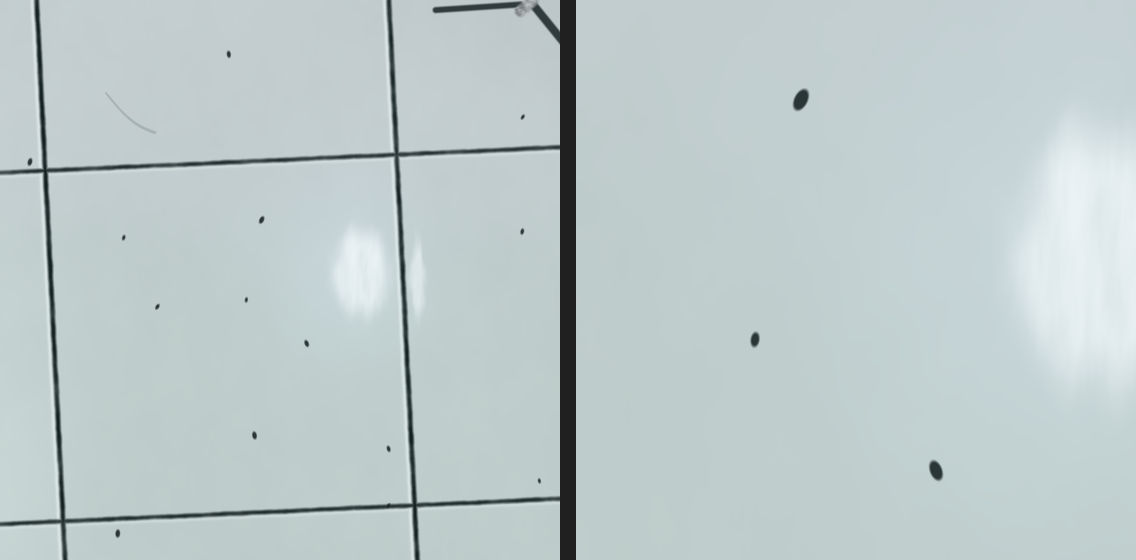
Left, the full canvas; right, a detail of the centre.
This texture is drawn by a Shadertoy shader. Its source:

```glsl
// Glossy pale floor tiles with dark, slightly tilted joints, a lamp reflection, specks and a scratch.

float hash(vec2 p) {
    return fract(sin(dot(p, vec2(127.1, 311.7))) * 43758.55);
}

// Layered sines for soft staining and wavering edges
float waves(vec2 p) {
    float sum = 0.0, gain = 0.5;
    for (int i = 0; i < 4; i++) {
        sum += gain * sin(p.x + 1.3 * sin(p.y)) * sin(p.y + 0.7 * sin(p.x));
        p = mat2(1.5, 1.1, -1.1, 1.5) * p + 2.3;
        gain *= 0.55;
    }
    return sum;
}

float segment(vec2 p, vec2 a, vec2 b) {
    vec2 ab = b - a;
    return length(p - a - ab * clamp(dot(p - a, ab) / dot(ab, ab), 0.0, 1.0));
}

// Soft-edged ellipse, 1 at its middle
float glow(vec2 p, vec2 centre, vec2 size) {
    vec2 q = (p - centre) / size;
    return exp(-dot(q, q));
}

// Sparse dark specks, at most one in each cell
float specks(vec2 p, float px) {
    vec2 cell = floor(p * 6.0);
    vec2 centre = (cell + 0.15 + 0.7 * vec2(hash(cell), hash(cell + 17.0))) / 6.0;
    float angle = 1.2 + hash(cell + 5.0);
    vec2 q = mat2(cos(angle), -sin(angle), sin(angle), cos(angle)) * (p - centre);
    float radius = mix(0.0025, 0.0048, hash(cell + 9.0));
    float d = length(q * vec2(0.75, 1.3)) - radius;
    return (1.0 - smoothstep(-px, px + 0.001, d)) * step(0.66, hash(cell + 31.0));
}

void mainImage(out vec4 fragColor, in vec2 fragCoord) {
    // Canvas units, measured from the upper left
    vec2 p = fragCoord / iResolution.xy;
    p.y = 1.0 - p.y;
    float px = 1.0 / min(iResolution.x, iResolution.y);

    // Glaze: cool at the top, greener below, faintly stained
    vec3 color = mix(vec3(0.765, 0.805, 0.815), vec3(0.745, 0.802, 0.795), smoothstep(0.1, 0.7, p.y));
    color += 0.008 * waves(p * 9.0) + 0.004 * waves(p * vec2(60.0, 35.0));
    color += 0.03 * glow(p, vec2(0.0, 0.85), vec2(0.12, 0.4));
    color -= 0.025 * glow(p, vec2(1.0, 0.0), vec2(0.3, 0.15));

    // Lamp reflection, ragged along its vertical ripples
    vec2 ripple = p + vec2(0.008 * waves(p * vec2(90.0, 25.0)), 0.012 * waves(p * vec2(110.0, 12.0)));
    float lamp = smoothstep(0.25, 0.75, glow(ripple, vec2(0.645, 0.487), vec2(0.058, 0.088)));
    lamp += 0.75 * smoothstep(0.25, 0.8, glow(ripple, vec2(0.746, 0.5), vec2(0.016, 0.08)));
    lamp *= 0.82 + 0.25 * waves(p * vec2(160.0, 30.0));
    color += vec3(0.025, 0.03, 0.045) * glow(p, vec2(0.62, 0.48), vec2(0.14, 0.16));
    color = mix(color, vec3(0.92, 0.95, 0.96), clamp(lamp, 0.0, 1.0));

    // Tile lattice, tilted a little on both axes
    vec2 tile = vec2(p.x - 0.0655 - 0.051 * p.y, p.y - 0.3086 + 0.0456 * p.x) / vec2(0.629, 0.6276);
    vec2 side = (tile - round(tile)) * 0.628;
    side += 0.0008 * vec2(waves(p.yy * 40.0), waves(p.xx * 35.0 + 4.0));

    // Bright bevel beside the joints
    vec2 bevel = exp(-pow((side + vec2(0.0085, -0.0075)) / 0.0028, vec2(2.0)));
    color = mix(color, vec3(0.88, 0.92, 0.92), max(0.75 * bevel.x, 0.4 * bevel.y));

    // Dark joints, with worn patches and small chips
    vec2 halfWidth = vec2(0.0042, 0.0038) + 0.0007 * vec2(waves(p.yy * 55.0), waves(p.xx * 60.0));
    vec2 joint = 1.0 - smoothstep(halfWidth - 0.0018 - px, halfWidth + 0.0012 + px, abs(side));
    vec3 jointColor = mix(vec3(0.08, 0.13, 0.13), vec3(0.22, 0.27, 0.27),
                          clamp(0.25 + waves(p * 45.0), 0.0, 1.0));
    color = mix(color, jointColor, max(joint.x, 0.92 * joint.y));

    // Dirt specks and one fine curved scratch
    color = mix(color, vec3(0.1, 0.14, 0.14), 0.9 * specks(p, px));
    vec2 bend = p + vec2(0.0, -0.012 * sin((p.x - 0.19) * 36.0));
    float scratch = 1.0 - smoothstep(0.0005, 0.002 + px, segment(bend, vec2(0.19, 0.167), vec2(0.277, 0.237)));
    color = mix(color, vec3(0.6, 0.65, 0.65), 0.7 * scratch);

    // Legs of a stand entering at the upper right, joined at a pale hub
    float legs = min(segment(p, vec2(0.778, 0.018), vec2(0.93, 0.008)) - 0.0045,
                     segment(p, vec2(0.955, 0.012), vec2(1.01, 0.08)) - 0.0065);
    color = mix(color, vec3(0.19, 0.23, 0.24), 1.0 - smoothstep(-px, px + 0.0015, legs));
    float hub = segment(p, vec2(0.93, 0.02), vec2(0.952, 0.0)) - 0.009;
    color = mix(color, vec3(0.6, 0.62, 0.63) + 0.2 * waves(p * 200.0), 1.0 - smoothstep(-px, px + 0.003, hub));

    fragColor = vec4(clamp(color, 0.0, 1.0), 1.0);
}
```
